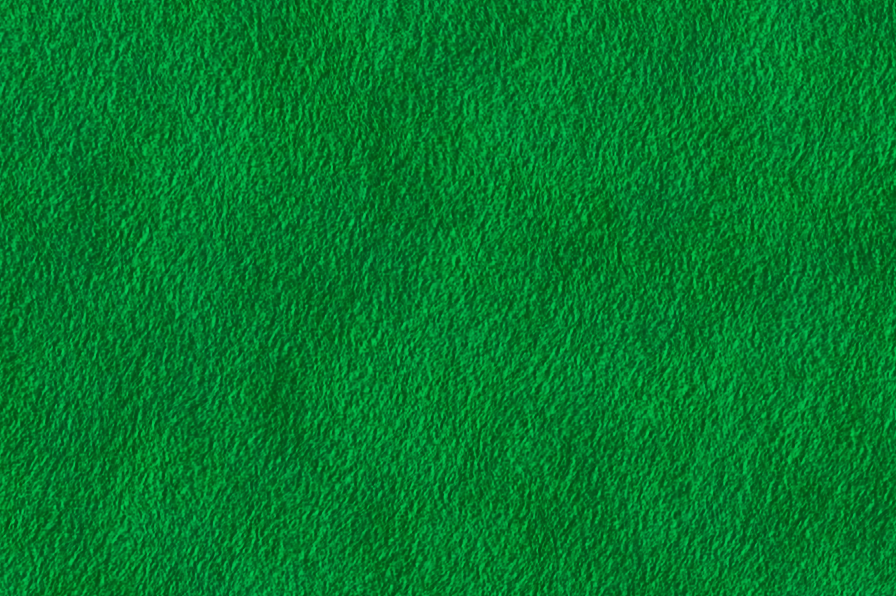
Write a Shadertoy shader that draws this texture.

```glsl
// Green felt: short, brushed fibres leaning right, lit from the side.

// Sizes are in canvas heights; frequencies are cells per canvas height.
const vec2 TUFT_FREQ = vec2(145.0, 66.0);
const vec2 FIBRE_FREQ = vec2(255.0, 125.0);
const vec2 GRAIN_FREQ = vec2(340.0, 300.0);
const vec2 LIGHT_STEP = vec2(0.0034, -0.0013);
const float LEAN_BASE = 0.28;      // fibre slope at the bottom edge
const float LEAN_FALL = 0.11;      // straightening towards the top
const float SWIRL = 0.018;
const float RELIEF_GAIN = 5.9;
const float GRAIN_GAIN = 2.3;
const float PATCH_GAIN = 0.68;
const float CONTRAST = 0.245;
const float SHADE_LIMIT = 2.2;     // highlights and crevices level off here
const float TEAL_SHIFT = 0.035;
const vec3 FELT_GREEN = vec3(0.01, 0.479, 0.169);

float hash(vec2 cell) {
    return fract(sin(dot(cell, vec2(12.9898, 78.233))) * 43758.5453);
}

// Smooth value noise centred on zero
float noise(vec2 p) {
    vec2 cell = floor(p);
    vec2 f = fract(p);
    f = f * f * (3.0 - 2.0 * f);
    float low = mix(hash(cell), hash(cell + vec2(1.0, 0.0)), f.x);
    float high = mix(hash(cell + vec2(0.0, 1.0)), hash(cell + vec2(1.0)), f.x);
    return mix(low, high, f.y) - 0.5;
}

// Shears and bends the plane so that vertical cells follow the nap
vec2 combed(vec2 p) {
    float lean = LEAN_BASE * p.y - LEAN_FALL * p.y * p.y;
    float swirl = SWIRL * noise(p * 5.0 + 3.7) + 0.5 * SWIRL * noise(p * 17.0 + 8.1);
    return vec2(p.x - lean + swirl, p.y);
}

// Height of the nap: tufts plus two sets of crossing fibres
float napHeight(vec2 p) {
    vec2 q = combed(p);
    float tufts = noise(q * TUFT_FREQ);
    float rightFibres = noise((q - vec2(0.25 * q.y, 0.0)) * FIBRE_FREQ + 41.3);
    float leftFibres = noise((q + vec2(0.35 * q.y, 0.0)) * FIBRE_FREQ + 97.6);
    return 0.46 * tufts + 0.32 * (rightFibres + leftFibres);
}

void mainImage(out vec4 fragColor, in vec2 fragCoord) {
    vec2 p = fragCoord / iResolution.y;

    // Side light on the relief, fine grain and broad worn patches
    float relief = napHeight(p) - napHeight(p + LIGHT_STEP);
    float grain = noise(combed(p) * GRAIN_FREQ + 17.9);
    float patches = noise(p * vec2(6.0, 5.0) + 5.2) + noise(p * vec2(26.0, 15.0) + 60.4);
    float shade = RELIEF_GAIN * relief + GRAIN_GAIN * grain + PATCH_GAIN * patches;
    shade = SHADE_LIMIT * tanh(shade / SHADE_LIMIT);

    // Exponential shading, with bluer highlights than shadows
    vec3 color = FELT_GREEN;
    color.g *= exp(CONTRAST * shade);
    color.b *= exp(1.35 * CONTRAST * shade);

    // Faint teal and yellow drift in the dye
    float dye = noise(p * 9.0 + 31.0) + noise(p * 60.0 + 73.0);
    color.b += TEAL_SHIFT * dye;

    fragColor = vec4(clamp(color, 0.0, 1.0), 1.0);
}
```
